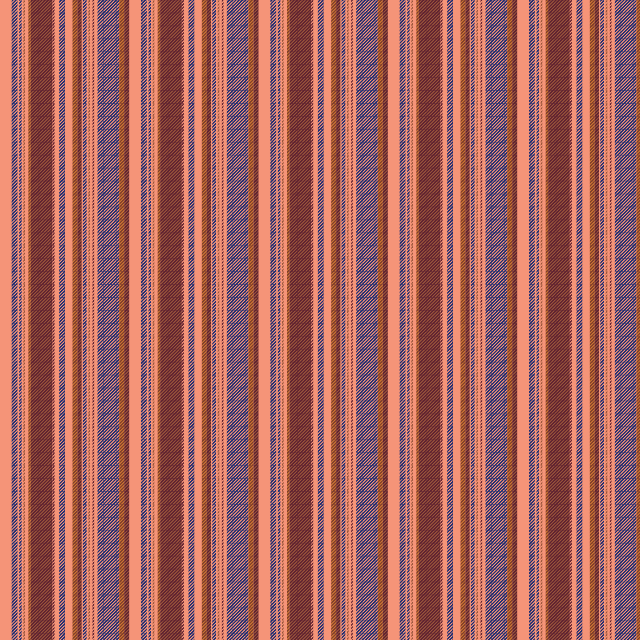
Write a Shadertoy shader that draws this pattern.

```glsl
const float REPEAT = 155.2;  // stripe repeat in threads, 768 threads per canvas

// Smoothed coverage of a vertical band between two thread positions
float band(float x, float left, float right, float px) {
    return clamp((x - left) / px + 0.5, 0.0, 1.0) * clamp((right - x) / px + 0.5, 0.0, 1.0);
}

// Rising diagonal ribs, 40 to a stripe repeat
float twill(vec2 p, float px) {
    float phase = (p.x - p.y) * 40.0 / REPEAT;
    float soft = 0.5 * px * 40.0 / REPEAT;
    return smoothstep(-soft, soft, abs(fract(phase) - 0.5) - 0.23);
}

// Thin joins where the weave steps, 10 to a stripe repeat
float joins(vec2 p, float px) {
    float size = REPEAT / 10.0;
    vec2 d = abs(mod(p + 0.5 * size, size) - 0.5 * size);
    vec2 line = clamp((0.6 - d) / px + 0.5, 0.0, 1.0);
    return max(line.x * 0.55, line.y * 0.7);
}

void mainImage(out vec4 fragColor, in vec2 fragCoord) {
    float px = 768.0 / iResolution.y;
    vec2 p = fragCoord * px;
    p.y -= 768.0;

    // Wrap inside the wide plain stripe so no edge is cut
    float x = mod(p.x - 7.0, REPEAT) + 7.0;

    vec3 salmon = vec3(0.96, 0.58, 0.47);
    vec3 navy = vec3(0.10, 0.17, 0.45);
    vec3 maroon = vec3(0.37, 0.13, 0.19);
    vec3 ochre = vec3(0.80, 0.46, 0.20);
    vec3 brown = vec3(0.60, 0.33, 0.23);

    // Stripe layout
    float blue = band(x, 14.0, 21.0, px) + band(x, 23.0, 26.0, px)
               + band(x, 71.0, 78.0, px) + band(x, 99.5, 104.0, px)
               + band(x, 117.0, 143.0, px);
    float gold = band(x, 34.0, 37.0, px) + band(x, 87.0, 93.0, px)
               + band(x, 143.0, 149.0, px);
    float red = band(x, 37.0, 63.0, px) + band(x, 93.0, 98.0, px)
              + band(x, 149.0, 155.0, px);
    float goldDash = band(x, 28.0, 30.0, px) + band(x, 106.0, 108.0, px);
    float redDash = band(x, 63.0, 65.5, px) + band(x, 111.0, 113.0, px);

    // Ribs and joins carry the dark yarn over a lighter ground
    float rib = max(twill(p, px), joins(vec2(x, p.y), px));
    vec3 color = salmon;
    color = mix(color, mix(salmon, navy, rib), blue);
    color = mix(color, mix(ochre, vec3(0.50, 0.24, 0.17), rib), gold);
    color = mix(color, mix(brown, maroon, rib), red);
    color = mix(color, mix(salmon, brown, rib), goldDash);
    color = mix(color, mix(salmon, maroon, rib), redDash);

    fragColor = vec4(color, 1.0);
}
```
